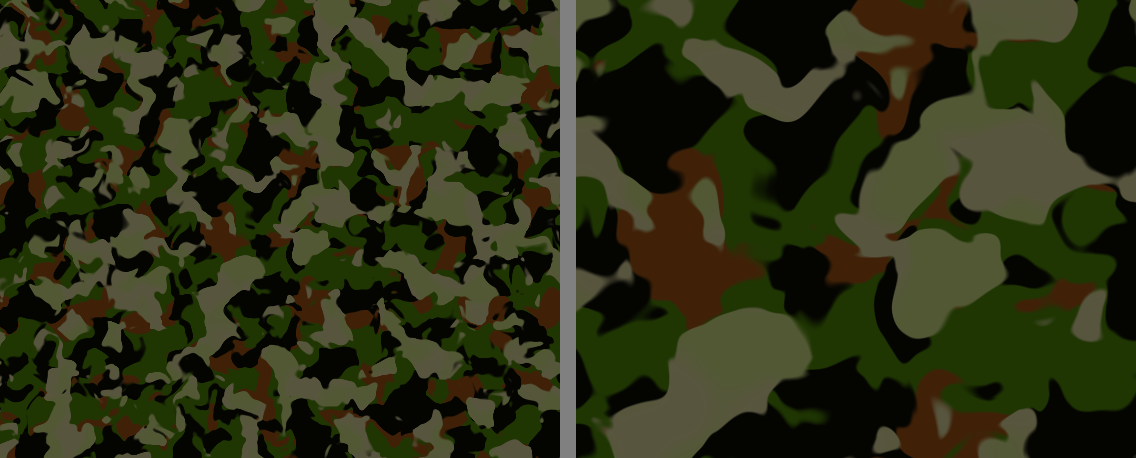
Left, the full canvas; right, a detail of the centre.
Give the GLSL for this pattern, as a WebGL 1 fragment shader.

```glsl
precision highp float;
// Woodland camouflage: ragged tan, black and green patches over brown.

uniform vec2 u_resolution;

vec2 hash22(vec2 p) {
  vec3 q = fract(p.xyx * vec3(0.1031, 0.1030, 0.0973));
  q += dot(q, q.yzx + 33.33);
  return fract((q.xx + q.yz) * q.zy);
}

float cornerSlope(vec2 cell, vec2 corner, vec2 f) {
  return dot(hash22(cell + corner) * 2.0 - 1.0, f - corner);
}

float gradientNoise(vec2 p) {
  vec2 cell = floor(p), f = fract(p);
  vec2 w = f * f * (3.0 - 2.0 * f);
  float low = mix(cornerSlope(cell, vec2(0.0, 0.0), f),
                  cornerSlope(cell, vec2(1.0, 0.0), f), w.x);
  float high = mix(cornerSlope(cell, vec2(0.0, 1.0), f),
                   cornerSlope(cell, vec2(1.0, 1.0), f), w.x);
  return mix(low, high, w.y);
}

// Three octaves, each turned against the last to hide the grid
float raggedNoise(vec2 p) {
  float sum = 0.0, amplitude = 1.0;
  for (int i = 0; i < 3; i++) {
    sum += amplitude * gradientNoise(p);
    p = mat2(1.6, 1.2, -1.2, 1.6) * p + 17.3;
    amplitude *= 0.5;
  }
  return sum;
}

// Soft-edged coverage of one dye layer
float patches(vec2 p, float threshold) {
  return smoothstep(threshold - 0.025, threshold + 0.025, raggedNoise(p));
}

void main() {
  vec2 p = gl_FragCoord.xy / u_resolution.y * 12.0 + 40.0;

  // Gentle warp bends the patches into hooks and lobes
  p += 0.45 * vec2(gradientNoise(p * 1.7 + 5.0), gradientNoise(p * 1.7 + 71.0));

  vec3 brown = vec3(0.25, 0.13, 0.03);
  vec3 green = vec3(0.12, 0.21, 0.01);
  vec3 black = vec3(0.015, 0.015, 0.005);
  float tint = smoothstep(-0.12, 0.12, gradientNoise(p * 1.3 + 310.0));
  vec3 tan_ = mix(vec3(0.345, 0.335, 0.245), vec3(0.32, 0.345, 0.205), tint);

  // Layers from the bottom up
  vec3 color = mix(brown, green, patches(p + 93.7, -0.12));
  color = mix(color, black, patches(p * 1.05 + 151.2, 0.03));
  color = mix(color, tan_, patches(p + 227.9, 0.085));

  gl_FragColor = vec4(color, 1.0);
}
```
